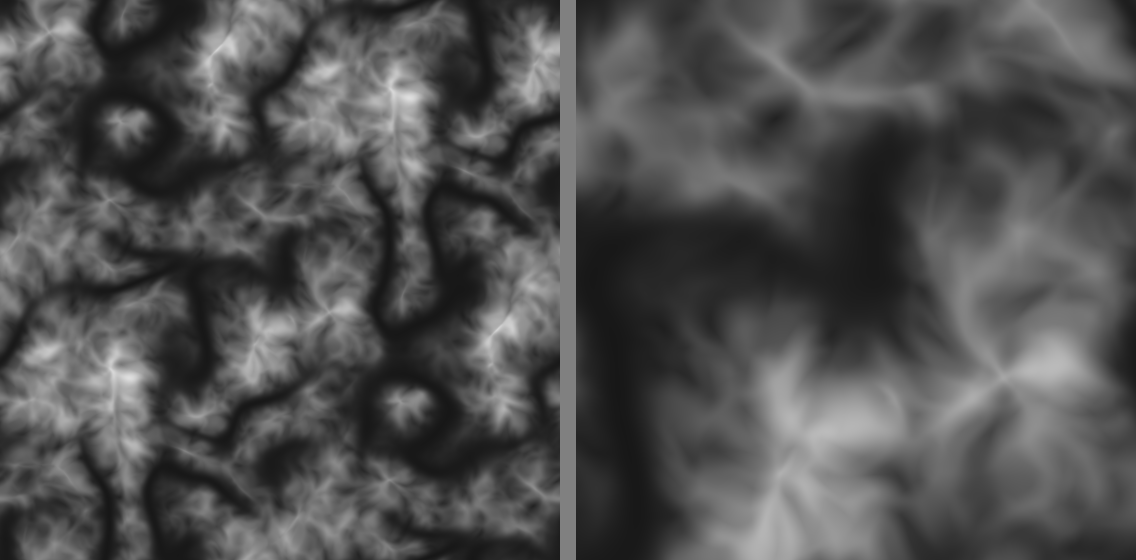
Left, the full canvas; right, a detail of the centre.
A Shadertoy shader for this texture map:

```glsl
#define FLOOR_TONE 0.085   // brightness of the valley floors
#define RELIEF 0.60        // contrast of the large land forms
#define LAND_CELLS 3.0     // main valleys per repeat
#define BRANCHING 0.45     // strength of the side valleys
#define WARP 0.07          // bending of the land forms
#define GULLY_CELLS 13.0   // large gullies per repeat
#define RILL_CELLS 25.0    // small gullies per repeat
#define GULLY_DEPTH 0.55
#define RILL_DEPTH 0.25
#define STRETCH 0.38       // half length of the gully beds
#define CREST_SHARPNESS 15.0

// Two random values in 0..1 for a lattice cell
vec2 hash2(vec2 cell, float seed) {
    cell += 17.0 * seed;
    vec3 h = fract(cell.xyx * vec3(0.1031, 0.1030, 0.0973));
    h += dot(h, h.yzx + 33.33);
    return fract((h.xx + h.yz) * h.zy);
}

// Wraps whole cell numbers into 0..n-1
vec2 wrapCell(vec2 cell, float n) {
    return cell - n * floor((cell + 0.5) / n);
}

float latticeSlope(vec2 cell, vec2 offset, float seed) {
    return dot(hash2(cell, seed) - 0.5, offset);
}

// Gradient noise with n cells per unit, repeating every unit
float gradientNoise(vec2 p, float n, float seed) {
    p *= n;
    vec2 f = fract(p);
    vec2 c = wrapCell(floor(p), n);
    vec2 d = wrapCell(floor(p) + 1.0, n);
    vec2 u = f * f * f * (f * (f * 6.0 - 15.0) + 10.0);
    float low = mix(latticeSlope(c, f, seed),
                    latticeSlope(vec2(d.x, c.y), f - vec2(1.0, 0.0), seed), u.x);
    float high = mix(latticeSlope(vec2(c.x, d.y), f - vec2(0.0, 1.0), seed),
                     latticeSlope(d, f - 1.0, seed), u.x);
    return 2.45 * mix(low, high, u.y);
}

vec2 noiseOffset(vec2 p, float n, float seed) {
    return vec2(gradientNoise(p, n, seed), gradientNoise(p, n, seed + 1.0));
}

// Signed field whose zero lines are the valleys
float valleyField(vec2 p) {
    return gradientNoise(p, LAND_CELLS, 3.0)
         + BRANCHING * gradientNoise(p, LAND_CELLS * 2.0, 4.0);
}

// Large land forms: slopes rise from the valleys, some valleys are filled
float landHeight(vec2 p, float field) {
    float rise = sqrt(field * field + 0.0016) - 0.03;
    float hills = gradientNoise(p, LAND_CELLS + 2.0, 5.0);
    float fill = smoothstep(-0.1, 0.5, gradientNoise(p, LAND_CELLS, 6.0));
    return rise * (0.9 + 2.0 * sqrt(hills * hills + 0.002)) + 0.2 * fill;
}

// Axis across the valleys, shorter than one where the field is flat
vec2 slopeAxis(vec2 p, float field) {
    const float STEP = 0.03;
    vec2 g = vec2(valleyField(p + vec2(STEP, 0.0)) - field,
                  valleyField(p + vec2(0.0, STEP)) - field) / STEP;
    return g / (length(g) + 0.6);
}

// Distance to the nearest gully bed; equal distances meet in bright crests
float gullies(vec2 p, float n, vec2 axis, float seed) {
    vec2 q = p * n;
    vec2 home = floor(q);
    float sum = 0.0;
    for (int i = 0; i < 9; i++) {
        vec2 cell = home + vec2(i % 3 - 1, i / 3 - 1);
        vec2 v = q - cell - 0.1 - 0.8 * hash2(wrapCell(cell, n), seed);
        float along = clamp(dot(v, axis), -STRETCH, STRETCH);
        sum += exp(-CREST_SHARPNESS * length(v - axis * along));
    }
    return max(-log(sum) / CREST_SHARPNESS, -0.05);
}

void mainImage(out vec4 fragColor, in vec2 fragCoord) {
    // Diagonal coordinates still repeat across both canvas edges
    vec2 uv = fragCoord / iResolution.xy;
    vec2 p = vec2(uv.x + uv.y, uv.x - uv.y);

    vec2 warped = p + WARP * noiseOffset(p, LAND_CELLS + 2.0, 1.0);
    float field = valleyField(warped);
    float land = landHeight(warped, field);
    vec2 axis = slopeAxis(warped, field);

    // Small gullies branch off at an angle to the large ones
    vec2 branch = mat2(0.83, 0.56, -0.56, 0.83) * axis;
    vec2 bent = p + 0.02 * noiseOffset(p, GULLY_CELLS, 7.0);
    float carved = GULLY_DEPTH * gullies(bent, GULLY_CELLS, axis, 9.0)
                 + RILL_DEPTH * gullies(bent, RILL_CELLS, branch, 10.0);

    // Erosion fades out towards the smooth valley floors
    float erosion = smoothstep(0.0, 0.2, land) * (0.6 + 0.5 * land);
    float tone = FLOOR_TONE + RELIEF * land + erosion * (carved - 0.09);
    fragColor = vec4(vec3(clamp(tone, 0.0, 1.0)), 1.0);
}
```
